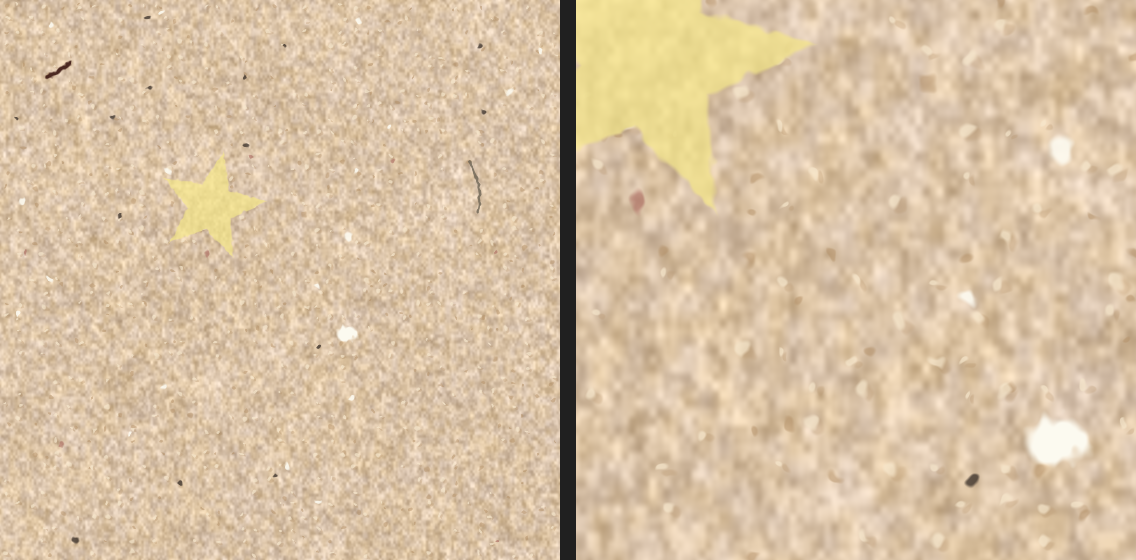
Left: the whole. Right: its middle third, enlarged.
Give the GLSL for this texture, as a Shadertoy shader.

```glsl
// Speckled kraft paper with fine pulp grain, stray fibres and a pale yellow star
#define PAPER vec3(0.857, 0.765, 0.655)
#define STAR_COLOR vec3(0.935, 0.872, 0.565)
#define CREAM vec3(0.965, 0.905, 0.80)
#define BROWN vec3(0.70, 0.56, 0.40)
#define INK vec3(0.25, 0.21, 0.18)
#define WHITE vec3(0.99, 0.98, 0.94)
#define GRAIN 1.0
#define STAR_CENTER vec2(0.377, 0.632)
#define STAR_RADIUS 0.099
#define STAR_INNER 0.042
#define STAR_TURN 0.087

vec3 hash3(vec2 cell, float seed) {
    uvec3 v = uvec3(ivec3(cell, seed) + 4096);
    v = v * 1664525u + 1013904223u;
    v.x += v.y * v.z; v.y += v.z * v.x; v.z += v.x * v.y;
    v ^= v >> 16u;
    v.x += v.y * v.z; v.y += v.z * v.x; v.z += v.x * v.y;
    return vec3(v >> 8u) / 16777216.0;
}

// Value noise centred on zero
float noise(vec2 p, float seed) {
    vec2 i = floor(p), f = fract(p);
    f = f * f * (3.0 - 2.0 * f);
    float low = mix(hash3(i, seed).x, hash3(i + vec2(1, 0), seed).x, f.x);
    float high = mix(hash3(i + vec2(0, 1), seed).x, hash3(i + vec2(1, 1), seed).x, f.x);
    return mix(low, high, f.y) - 0.5;
}

mat2 rotation(float a) {
    return mat2(cos(a), sin(a), -sin(a), cos(a));
}

// One oval fleck in a random share of the grid cells
float flecks(vec2 p, float scale, float share, float size, float seed) {
    vec2 cell = floor(p * scale);
    vec3 place = hash3(cell, seed), form = hash3(cell, seed + 50.0);
    vec2 d = rotation(form.x * 3.1416) * (fract(p * scale) - 0.3 - 0.4 * place.xy);
    d.y *= 1.0 + form.y;
    float radius = size * scale * (0.6 + 0.6 * form.z);
    return step(place.z, share) * (1.0 - smoothstep(0.5, 1.2, length(d) / radius));
}

// Signed distance to the edges of a five-pointed star
float starDistance(vec2 p) {
    float sector = 1.256637;
    float a = atan(p.y, p.x) - STAR_TURN + 0.5 * sector;
    a = abs(mod(a, sector) - 0.5 * sector);
    vec2 q = length(p) * vec2(cos(a), sin(a));
    vec2 tip = vec2(STAR_RADIUS, 0.0);
    vec2 edge = STAR_INNER * vec2(cos(0.5 * sector), sin(0.5 * sector)) - tip;
    return dot(q - tip, normalize(vec2(edge.y, -edge.x)));
}

// Thin fibre from a to b, bowed sideways in the middle
float fibre(vec2 p, vec2 a, vec2 b, float bow, float width) {
    vec2 along = normalize(b - a), q = p - a;
    float len = length(b - a), x = dot(q, along);
    float t = clamp(x / len, 0.0, 1.0);
    float y = dot(q, vec2(-along.y, along.x)) - bow * 4.0 * t * (1.0 - t);
    return 1.0 - smoothstep(0.4, 1.3, length(vec2(x - t * len, y)) / width);
}

void mainImage(out vec4 fragColor, in vec2 fragCoord) {
    vec2 uv = fragCoord / min(iResolution.x, iResolution.y);
    vec2 wobble = 0.004 * vec2(noise(uv * 170.0, 1.0), noise(uv * 170.0, 2.0));
    vec2 p = uv + wobble;

    // Pulp grain: fine, medium, broad and slanted
    vec2 slant = rotation(0.85) * uv;
    float grain = 0.145 * noise(uv * vec2(140.0, 105.0), 3.0)
                + 0.120 * noise(uv * vec2(240.0, 190.0), 4.0)
                + 0.055 * noise(uv * vec2(65.0, 36.0), 5.0)
                + 0.070 * noise(slant * vec2(45.0, 130.0), 6.0)
                + 0.025 * noise(uv * 7.0, 7.0);
    float warmth = 0.09 * noise(uv * vec2(95.0, 70.0), 8.0)
                 + 0.03 * noise(uv * 16.0, 9.0);
    vec3 color = PAPER + GRAIN * (grain * vec3(0.95, 1.0, 1.05)
               + warmth * vec3(0.1, -0.1, -0.75));

    // Small raised flecks with shaded sides
    float raised = flecks(p, 45.0, 0.24, 0.0045, 10.0);
    float shade = flecks(p + vec2(-0.004, 0.003), 45.0, 0.24, 0.0045, 10.0);
    color = mix(color, BROWN, 0.28 * shade);
    color = mix(color, BROWN, 0.5 * flecks(p, 40.0, 0.16, 0.0048, 11.0));
    color = mix(color, CREAM, 0.7 * raised);

    // Translucent star
    float star = 1.0 - smoothstep(-0.0018, 0.0018, starDistance(p - STAR_CENTER));
    color = mix(color, STAR_COLOR + 0.25 * grain, 0.92 * star);

    // Sparse pink, dark and white specks
    float bare = 1.0 - star;
    color = mix(color, vec3(0.66, 0.40, 0.36), 0.6 * bare * flecks(p, 12.0, 0.05, 0.007, 12.0));
    color = mix(color, INK, 0.8 * bare * flecks(p, 17.0, 0.075, 0.0062, 13.0));
    color = mix(color, WHITE, 0.9 * bare * flecks(p, 15.0, 0.07, 0.0085, 14.0));
    float flake = length((p - vec2(0.62, 0.404)) * vec2(1.0, 1.35));
    color = mix(color, WHITE, 1.0 - smoothstep(0.014, 0.022, flake + 2.0 * wobble.x));

    // Stray fibres
    float dark = fibre(p, vec2(0.085, 0.862), vec2(0.124, 0.888), -0.002, 0.0042);
    float grey = fibre(p, vec2(0.837, 0.711), vec2(0.854, 0.622), 0.009, 0.0028);
    color = mix(color, vec3(0.23, 0.09, 0.07), 0.9 * dark);
    color = mix(color, vec3(0.40, 0.37, 0.31), 0.75 * grey);

    fragColor = vec4(clamp(color, 0.0, 1.0), 1.0);
}
```
